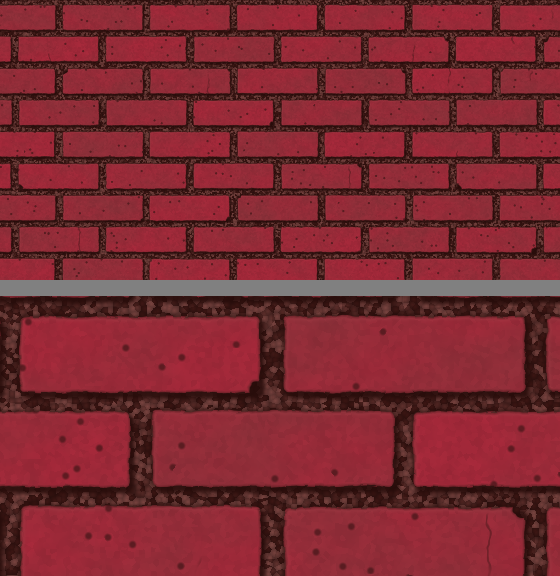
Top: the whole. Bottom: its middle third, enlarged.
This texture is drawn by a Shadertoy shader. Its source:

```glsl
// Red brick wall in running bond: rounded boxes with rough, chipped edges,
// set in dark grainy mortar. Cellular noise gives the grit and pores,
// layered sines give the uneven edges, stains and hairline cracks.

vec2 hash2(vec2 p) {
    vec3 q = fract(p.xyx * vec3(0.1031, 0.1030, 0.0973));
    q += dot(q, q.yzx + 33.33);
    return fract((q.xx + q.yz) * q.zy);
}

// x: distance to the nearest seed, y: random value of that seed
vec2 cellular(vec2 p) {
    vec2 base = floor(p), best = vec2(9.0, 0.0);
    for (int j = -1; j <= 1; j++)
    for (int i = -1; i <= 1; i++) {
        vec2 cell = base + vec2(i, j);
        float dist = length(cell + hash2(cell + 50.0) - p);
        if (dist < best.x) best = vec2(dist, hash2(cell + 90.0).x);
    }
    return best;
}

// Layered, rotated and bent sines, about -1 to 1
float waves(vec2 p) {
    float sum = 0.0, amp = 0.5;
    for (int i = 0; i < 4; i++) {
        sum += amp * sin(p.x + 1.6 * sin(p.y * 0.9 + float(i)));
        p = mat2(1.2, 1.5, -1.5, 1.2) * p + 2.3;
        amp *= 0.6;
    }
    return sum;
}

float roundBox(vec2 p, vec2 halfSize, float radius) {
    vec2 e = abs(p) - halfSize + radius;
    return length(max(e, 0.0)) + min(max(e.x, e.y), 0.0) - radius;
}

void mainImage(out vec4 fragColor, in vec2 fragCoord) {
    float pixel = 1.0 / iResolution.y;
    vec2 p = fragCoord * pixel;

    // Running bond: rows counted from the top, odd rows shifted by half a brick
    vec2 pitch = vec2(0.3125, 0.1133);
    vec2 grid = vec2(p.x - 0.2096, 1.0 - p.y - 0.0059) / pitch;
    float row = floor(grid.y);
    grid.x += 0.5 * mod(row, 2.0);
    vec2 id = floor(grid) + 20.0;
    vec2 q = (fract(grid) - 0.5) * pitch * vec2(1.0, -1.0);
    vec2 rnd = hash2(id), rnd2 = hash2(id + 31.0);
    q += (rnd - 0.5) * vec2(0.004, 0.002);

    // Noise layers
    vec2 grit = cellular(p * 150.0);
    vec2 pore = cellular(p * 48.0);
    float wobble = waves(p * 85.0 + rnd * 9.0);
    float stain = waves(p * vec2(17.0, 26.0) + rnd2 * 12.0);

    // Brick outline with a rough edge and an occasional broken corner
    vec2 halfSize = vec2(0.1435, 0.0452) - 0.001 * rnd2;
    float d = roundBox(q, halfSize, 0.006);
    d += 0.0013 * wobble + 0.0016 * (grit.y - 0.5);
    vec2 corner = halfSize * sign(rnd2 - 0.5);
    float chip = 0.020 * smoothstep(0.6, 1.0, rnd.y) + 0.003 * wobble;
    d = max(d, chip - length(q - corner));

    // Mortar: mixed grains, shaded below and to the right of each brick
    vec3 mortar = mix(vec3(0.21, 0.075, 0.065), vec3(0.43, 0.24, 0.225),
                      smoothstep(0.15, 0.95, grit.y + 0.12 * wobble));
    mortar *= 1.1 - 0.35 * grit.x;
    float shade = 1.0 - smoothstep(-0.003, 0.006,
                      roundBox(q - vec2(0.004, -0.006), halfSize, 0.006));
    shade = max(shade, 0.55 * (1.0 - smoothstep(0.0, 0.006, d)));
    mortar = mix(mortar, vec3(0.15, 0.045, 0.037), 0.85 * shade);

    // Brick face: tone per brick, soft stains and fine grain
    float tone = 0.62 + 0.35 * stain + 0.7 * (rnd.x - 0.5);
    vec3 face = mix(vec3(0.54, 0.185, 0.22), vec3(0.625, 0.155, 0.22),
                    clamp(tone, 0.0, 1.0));
    face *= 0.965 + 0.07 * grit.y + 0.025 * wobble;

    // Pale worn rim on the upper left, darker rim all round
    float rim = smoothstep(-0.008, -0.003, d);
    float lit = smoothstep(-0.012, 0.0, max(q.y - halfSize.y, -q.x - halfSize.x));
    face = mix(face, vec3(0.64, 0.25, 0.28), 0.35 * lit * rim);
    face = mix(face, vec3(0.40, 0.13, 0.15), 0.75 * smoothstep(-0.0035, 0.0, d));

    // Sparse pores, and a hairline crack on some bricks
    float pit = step(0.91, pore.y) * (1.0 - smoothstep(0.10, 0.28, pore.x));
    float bend = q.x - 0.2 * (rnd2.x - 0.5) + 0.007 * waves(q * 55.0 + rnd * 20.0);
    float crack = 1.0 - smoothstep(0.0005, 0.0012 + pixel, abs(bend));
    crack *= step(0.72, rnd2.y) * smoothstep(-0.2, 0.4, stain + 0.3 * wobble);
    face = mix(face, vec3(0.28, 0.09, 0.10), max(0.75 * pit, 0.5 * crack));

    float cover = 1.0 - smoothstep(-0.7 * pixel, 0.7 * pixel, d);
    fragColor = vec4(mix(mortar, face, cover), 1.0);
}
```
